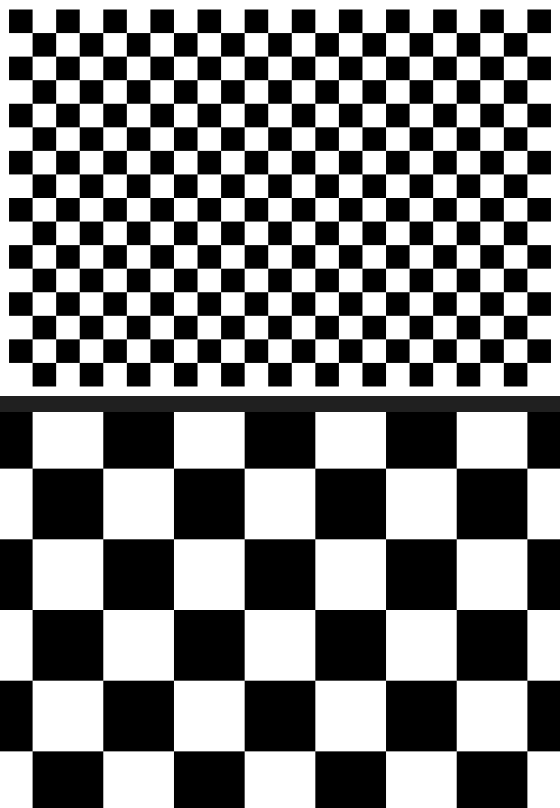
Top, the full canvas; bottom, a detail of the centre.
Write a Shadertoy shader that draws this pattern.

```glsl
#define GRID vec2(23.0, 16.0)      // columns, rows
#define CELL 0.0595                // square side as a share of canvas height
#define INK vec3(0.0)
#define PAPER vec3(1.0)

// Box-filtered square wave per axis: +1 in even cells, -1 in odd ones
vec2 alternation(vec2 p, float pixel) {
    vec2 edge = abs(2.0 * fract(0.5 * p - 0.25) - 1.0) - 0.5;
    return clamp(2.0 * edge / pixel, -1.0, 1.0);
}

// Pixel coverage of the rectangle from the origin to size
float boardCoverage(vec2 p, vec2 size, float pixel) {
    vec2 inside = 0.5 * size - abs(p - 0.5 * size);
    vec2 cover = clamp(inside / pixel + 0.5, 0.0, 1.0);
    return cover.x * cover.y;
}

void mainImage(out vec4 fragColor, in vec2 fragCoord) {
    // Cell coordinates of a board centred on the canvas
    float pixel = 1.0 / (CELL * iResolution.y);
    vec2 p = (fragCoord - 0.5 * iResolution.xy) * pixel + 0.5 * GRID;

    // Opposite parities are inked; clamping keeps the outer border clean
    vec2 parity = alternation(clamp(p, vec2(0.5), GRID - 0.5), pixel);
    float checker = 0.5 - 0.5 * parity.x * parity.y;

    float ink = checker * boardCoverage(p, GRID, pixel);
    fragColor = vec4(mix(PAPER, INK, ink), 1.0);
}
```
